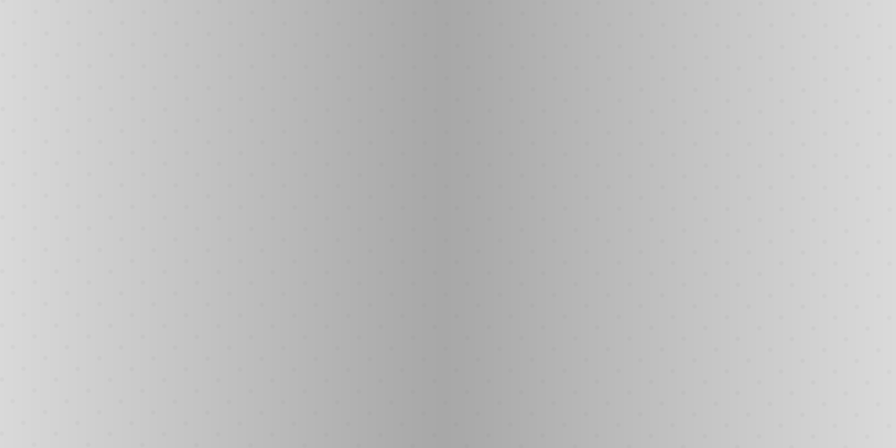
Reproduce this background procedurally as a Shadertoy shader.

```glsl
// Distance to the nearest dot of a tilted square lattice
float dotDistance(vec2 p, float spacing, float angle) {
    float c = cos(angle), s = sin(angle);
    vec2 cell = mat2(c, -s, s, c) * p / spacing;
    return length(fract(cell) - 0.5) * spacing;
}

void mainImage(out vec4 fragColor, in vec2 fragCoord) {
    vec2 uv = fragCoord / iResolution.xy;
    vec2 p = fragCoord / iResolution.y;
    float pixel = 1.0 / iResolution.y;

    // Grey falls from both sides to a soft central fold
    float foldDistance = abs(uv.x - 0.495);
    float softDistance = sqrt(foldDistance * foldDistance + 0.0004) - 0.02;
    float grey = 0.66 + 0.42 * softDistance - 0.04 * softDistance * softDistance;

    // Faint dots, a little stronger toward the sides
    float d = dotDistance(p - vec2(0.04, 0.02), 0.054, 0.46);
    float dots = 1.0 - smoothstep(0.005 - pixel, 0.005 + pixel, d);
    grey -= dots * mix(0.014, 0.022, smoothstep(0.0, 0.5, foldDistance));

    fragColor = vec4(vec3(grey), 1.0);
}
```
